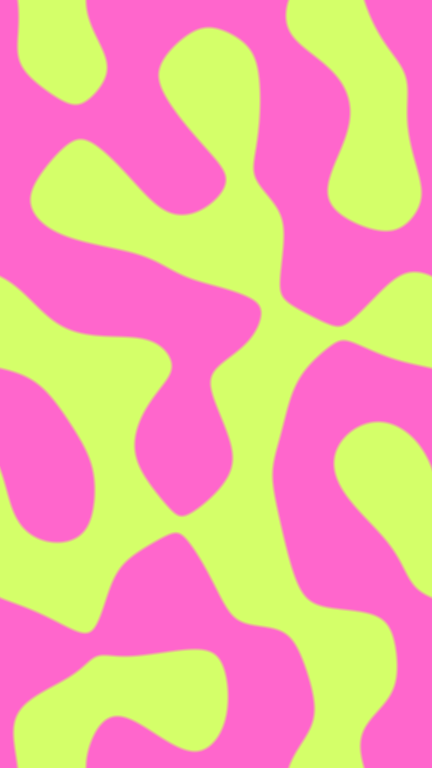
This pattern is drawn by a Shadertoy shader. Its source:

```glsl
// Winding two-colour camouflage: lime ribbons and blobs flowing over pink.
// Plane waves of similar wavelength and random phase are summed into a smooth
// field; its level line, turned into a distance, is the outline of the ribbons.

const vec3 PINK = vec3(1.00, 0.40, 0.80);
const vec3 LIME = vec3(0.83, 1.00, 0.41);
const float TAU = 6.2831853;

float hash(vec2 p) {
    return fract(sin(dot(p, vec2(127.1, 311.7))) * 43758.5453);
}

// Weight of a wave: strongest on a ring of frequencies, leaning to one direction.
float waveWeight(vec2 freq, float ringRadius, float ringWidth, float leanAngle) {
    float offset = (length(freq) - ringRadius) / ringWidth;
    float lean = 1.0 + 0.35 * cos(2.0 * (atan(freq.y, freq.x) - leanAngle));
    return exp(-offset * offset) * lean;
}

// Random field of unit variance: x holds the value, yz the gradient.
vec3 waveField(vec2 p, vec2 period, float seed) {
    vec3 field = vec3(0.0);
    float energy = 0.0;
    for (int n = 0; n <= 8; n++) {
        for (int m = -5; m <= 5; m++) {
            // Opposite frequencies are the same wave, so keep one half plane.
            if (n == 0 && m <= 0) continue;
            vec2 cell = vec2(float(m), float(n));
            vec2 freq = cell / period;
            float weight = waveWeight(freq, 2.9, 0.6, TAU / 10.0);
            float phase = TAU * (dot(freq, p) + hash(cell + seed));
            field += weight * vec3(cos(phase), -sin(phase) * TAU * freq);
            energy += 0.5 * weight * weight;
        }
    }
    return field / sqrt(energy);
}

// Approximate signed distance to the level line, positive inside the ribbons.
float ribbonDistance(vec3 field, float level) {
    return (field.x - level) / max(length(field.yz), 3.0);
}

void mainImage(out vec4 fragColor, in vec2 fragCoord) {
    // One unit is the canvas width.
    vec2 p = fragCoord / iResolution.x;
    vec2 period = vec2(1.0, 16.0 / 9.0);

    float dist = ribbonDistance(waveField(p, period, 11.0), 0.08);
    float edge = max(0.0075, 1.5 / iResolution.x);
    float inside = clamp(0.5 + dist / edge, 0.0, 1.0);

    fragColor = vec4(mix(PINK, LIME, inside), 1.0);
}
```
